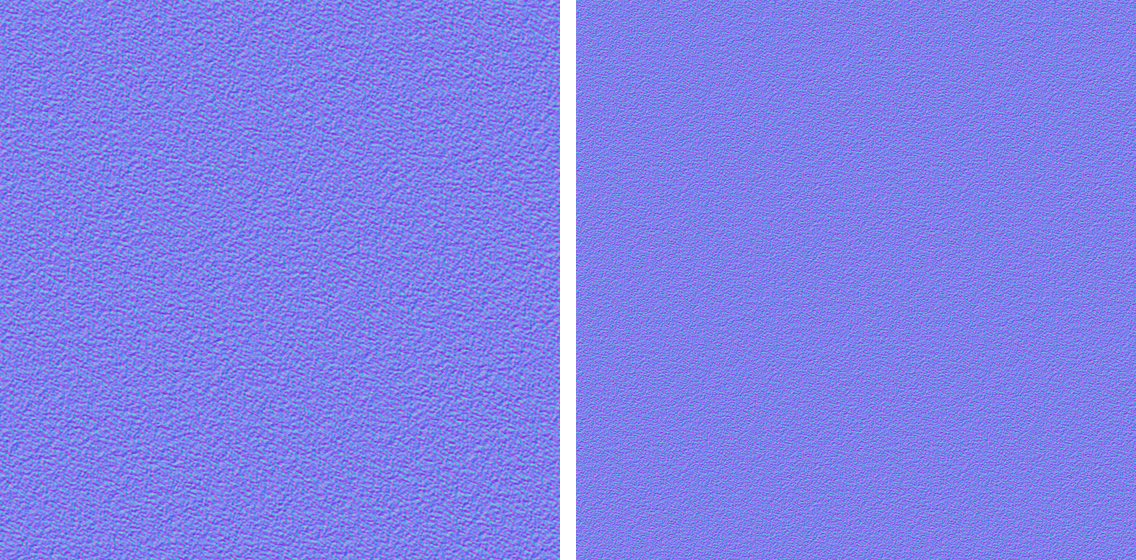
Left: one tile. Right: repeated 2 by 2.
A WebGL 2 fragment shader for this texture map:

```glsl
#version 300 es
precision highp float;
// Normal map of a finely wrinkled, leathery surface with slanted grain.
// A height field is summed from stretched gradient noise on skewed lattices
// that wrap with the canvas; its slope is then encoded as a colour.

uniform vec2 u_resolution;
out vec4 outColor;

const float TAU = 6.2831853;

// Lattice axes in whole cells per canvas, so that every layer tiles
const vec2 FOLD_ALONG    = vec2(24.0, -12.0);
const vec2 FOLD_ACROSS   = vec2(32.0, 58.0);
const vec2 WRINKLE_ALONG  = vec2(74.0, -50.0);
const vec2 WRINKLE_ACROSS = vec2(106.0, 160.0);
const vec2 PORE_ALONG    = vec2(88.0, -120.0);
const vec2 PORE_ACROSS   = vec2(166.0, 124.0);
const vec2 SPECK_ALONG   = vec2(190.0, -110.0);
const vec2 SPECK_ACROSS  = vec2(122.0, 210.0);

// Layer heights in canvas units
const float FOLD_HEIGHT    = 0.0013;
const float WRINKLE_HEIGHT = 0.0021;
const float PORE_HEIGHT    = 0.0018;
const float SPECK_HEIGHT   = 0.0007;

const float CREASE = 0.35;        // sharpness of the wrinkle grooves
const float CREASE_ROUND = 0.005; // rounding at the bottom of a groove
const float BEND = 0.004;         // how far the folds bend the grain
const float RELIEF = 0.9;         // overall steepness
const float BLUE_SOFTEN = 0.88;   // slight loss of the upright component
const float SLOPE_STEP = 0.0008;  // sampling distance for the slope

float hash(vec2 p) {
    return fract(sin(dot(p, vec2(127.1, 311.7))) * 43758.5453);
}

// Unit gradient of a lattice cell; the cell is wrapped on the canvas first
vec2 cellGradient(vec2 cell, vec2 along, vec2 across) {
    float cells = along.x * across.y - along.y * across.x;
    vec2 place = vec2(cell.x * across.y - cell.y * along.y,
                      cell.y * along.x - cell.x * across.x);
    float angle = TAU * hash(mod(place + 0.5, cells) / cells);
    return vec2(cos(angle), sin(angle));
}

// Gradient noise on the lattice spanned by two integer axes
float grain(vec2 p, vec2 along, vec2 across) {
    vec2 q = vec2(dot(p, along), dot(p, across));
    vec2 cell = floor(q);
    vec2 f = q - cell;
    vec2 blend = f * f * f * (f * (f * 6.0 - 15.0) + 10.0);
    vec2 row[2];
    for (int y = 0; y < 2; y++) {
        for (int x = 0; x < 2; x++) {
            vec2 corner = vec2(x, y);
            vec2 gradient = cellGradient(cell + corner, along, across);
            row[y][x] = dot(gradient, f - corner);
        }
    }
    return mix(mix(row[0].x, row[0].y, blend.x),
               mix(row[1].x, row[1].y, blend.x), blend.y);
}

// Faint folds, creased wrinkles, fine pores and the smallest specks
float surfaceHeight(vec2 p) {
    float fold = grain(p, FOLD_ALONG, FOLD_ACROSS);
    vec2 bent = p + BEND * fold * vec2(1.0, -0.6);
    float wrinkle = grain(bent, WRINKLE_ALONG, WRINKLE_ACROSS);
    float groove = sqrt(wrinkle * wrinkle + CREASE_ROUND);
    float pore = grain(bent, PORE_ALONG, PORE_ACROSS);
    float speck = grain(p, SPECK_ALONG, SPECK_ACROSS);
    return FOLD_HEIGHT * fold
         + WRINKLE_HEIGHT * (wrinkle + CREASE * groove)
         + PORE_HEIGHT * pore
         + SPECK_HEIGHT * speck;
}

void main() {
    vec2 p = gl_FragCoord.xy / u_resolution;
    vec2 stepX = vec2(SLOPE_STEP, 0.0);
    vec2 stepY = stepX.yx;

    // Central differences give the slope
    vec2 slope = vec2(surfaceHeight(p + stepX) - surfaceHeight(p - stepX),
                      surfaceHeight(p + stepY) - surfaceHeight(p - stepY));
    slope *= RELIEF / (2.0 * SLOPE_STEP);

    // Green points down the canvas
    vec3 normal = normalize(vec3(-slope.x, slope.y, 1.0));
    normal.z *= BLUE_SOFTEN;
    outColor = vec4(0.5 + 0.5 * normal, 1.0);
}
```
